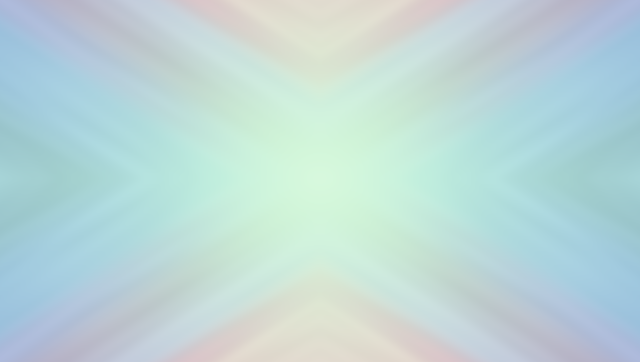
Reproduce this background procedurally as a WebGL 2 fragment shader.

```glsl
#version 300 es
precision highp float;
// Soft pastel X: a colour ramp runs across diagonal bands, mirrored in both
// axes by folding the plane. A mint glow lights the centre, and faint
// gradient-noise streaks run along the bands.

#define CENTRE_Y 0.507
#define BAND_SLOPE 0.65
#define FOLD_SOFTNESS 0.012
#define GLOW_STRETCH 1.25
#define STREAK_AMOUNT 0.022
#define MINT vec3(0.845, 0.972, 0.868)

uniform vec2 u_resolution;
out vec4 fragColor;

// Ramp stops: rgb colour, then signed band offset in canvas heights.
const int STOP_COUNT = 9;
const vec4 STOPS[STOP_COUNT] = vec4[](
    vec4(0.60, 0.79, 0.83, -0.57),   // pale teal
    vec4(0.55, 0.73, 0.78, -0.45),   // teal
    vec4(0.58, 0.75, 0.87, -0.29),   // sky
    vec4(0.58, 0.74, 0.87, -0.18),   // blue
    vec4(0.65, 0.70, 0.85, -0.08),   // periwinkle
    vec4(0.69, 0.66, 0.76,  0.04),   // mauve
    vec4(0.75, 0.76, 0.87,  0.18),   // lavender
    vec4(0.85, 0.67, 0.75,  0.28),   // rose
    vec4(0.90, 0.77, 0.78,  0.35));  // cream

vec3 bandRamp(float s) {
    vec3 colour = STOPS[0].rgb;
    for (int i = 1; i < STOP_COUNT; i++) {
        float t = smoothstep(STOPS[i - 1].w, STOPS[i].w, s);
        colour = mix(colour, STOPS[i].rgb, t);
    }
    return colour;
}

vec2 hashGradient(vec2 cell) {
    float h = fract(sin(dot(cell, vec2(127.1, 311.7))) * 43758.5);
    return vec2(cos(6.2832 * h), sin(6.2832 * h));
}

float gradientNoise(vec2 p) {
    vec2 i = floor(p), f = fract(p);
    vec2 u = f * f * f * (f * (f * 6.0 - 15.0) + 10.0);
    vec2 e = vec2(1.0, 0.0);
    float a = dot(hashGradient(i), f);
    float b = dot(hashGradient(i + e.xy), f - e.xy);
    float c = dot(hashGradient(i + e.yx), f - e.yx);
    float d = dot(hashGradient(i + e.xx), f - e.xx);
    return mix(mix(a, b, u.x), mix(c, d, u.x), u.y);
}

void main() {
    // Height units about the centre, folded into one quadrant.
    vec2 p = gl_FragCoord.xy / u_resolution.y;
    p -= vec2(0.5 * u_resolution.x / u_resolution.y, CENTRE_Y);
    vec2 q = sqrt(p * p + FOLD_SOFTNESS * FOLD_SOFTNESS);

    // Coordinates across and along the diagonal bands.
    float across = q.y - BAND_SLOPE * q.x;
    float along = q.x + BAND_SLOPE * q.y;
    vec3 colour = bandRamp(across);

    // Central glow: green carries further out than red and blue.
    float r = length(p * vec2(1.0, GLOW_STRETCH));
    float warmGlow = exp(-1.2 * r - 0.8 * r * r);
    float greenGlow = exp(-2.2 * r * r);
    colour = mix(colour, MINT, vec3(warmGlow, greenGlow, warmGlow));

    // Streaks fade in away from the centre.
    float streak = gradientNoise(vec2(across * 22.0, along * 2.5) + 7.3);
    colour += STREAK_AMOUNT * streak * smoothstep(0.0, 0.6, r);
    fragColor = vec4(clamp(colour, 0.0, 1.0), 1.0);
}
```
